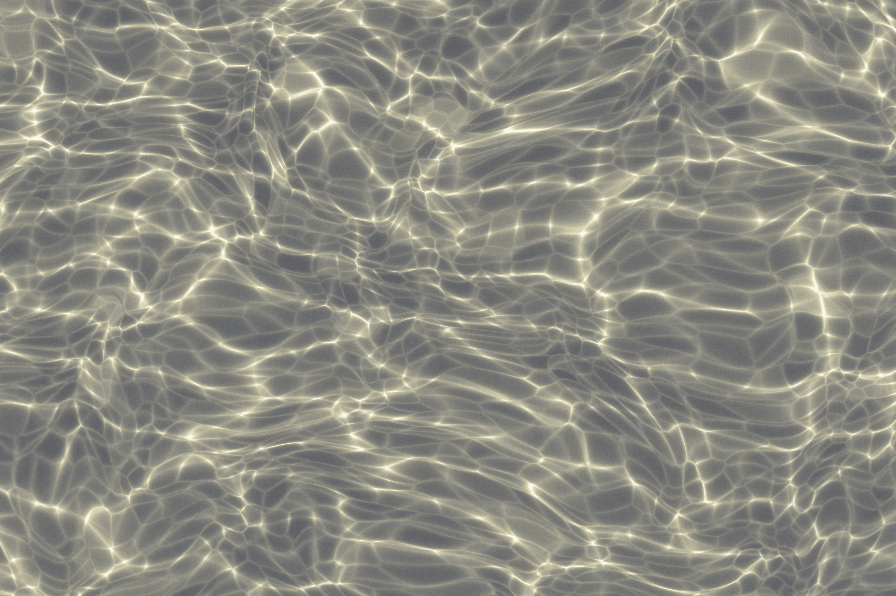
This texture is drawn by a Shadertoy shader. Its source:

```glsl
vec2 hash2(vec2 p) {
    vec2 q = vec2(dot(p, vec2(127.1, 311.7)), dot(p, vec2(269.5, 183.3)));
    return fract(sin(q) * 43758.5);
}

// Cellular noise: x = gap between the two nearest seeds, y = cell id
vec2 cells(vec2 p) {
    vec2 base = floor(p);
    float nearest = 9.0, second = 9.0, id = 0.0;
    for (int y = -1; y <= 1; y++)
    for (int x = -1; x <= 1; x++) {
        vec2 cell = base + vec2(x, y);
        vec2 seed = hash2(cell);
        float d = length(cell + 0.1 + 0.8 * seed - p);
        if (d < nearest) {
            second = nearest;
            nearest = d;
            id = fract(seed.x * 17.0 + seed.y * 31.0);
        } else {
            second = min(second, d);
        }
    }
    return vec2(second - nearest, id);
}

// Layered, turning sines that bend the surface like ripples
vec2 ripple(vec2 p, float freq, float phase) {
    for (int i = 0; i < 4; i++) {
        float a = phase + 1.9 * float(i);
        vec2 dir = vec2(cos(a), sin(a));
        vec2 along = vec2(dot(p, dir), dot(p, vec2(-dir.y, dir.x)));
        p += vec2(0.34, 0.22) / freq * sin(freq * along.yx + a * vec2(2.3, 3.7));
        freq *= 1.83;
    }
    return p;
}

void mainImage(out vec4 fragColor, in vec2 fragCoord) {
    vec2 uv = fragCoord / iResolution.y;
    vec2 swell = ripple(uv, 5.3, 0.6);
    vec2 chop = ripple(swell, 19.0, 2.1);

    // Three sizes of flattened light nets
    vec2 broadCell = cells(swell * vec2(4.6, 11.0) + vec2(0.0, 1.2 * uv.x));
    vec2 midCell = cells(chop * vec2(10.0, 20.0) + 7.3);
    vec2 fineCell = cells(chop * vec2(19.0, 35.0) + 31.7);
    float broad = exp(-9.0 * broadCell.x);
    float mid = exp(-6.0 * midCell.x);
    float fine = exp(-6.5 * fineCell.x);

    // Uneven focus, and a few cells filled with light
    float focus = 0.5 + 0.25 * (sin(dot(swell, vec2(7.0, 11.0))) + sin(dot(swell, vec2(-9.0, 16.0)) + 2.0));
    float pool = smoothstep(0.86, 1.0, midCell.y) * smoothstep(0.0, 0.18, midCell.x);
    float tint = smoothstep(0.0, 0.3, fineCell.x) * (fineCell.y - 0.5);

    float light = 0.47 * fine * (0.5 + 1.7 * broad)
                + 0.31 * mid
                + broad * mix(0.25, 0.7, focus)
                + 0.4 * pool + 0.13 * tint
                + 0.12 * (focus - 0.5);

    // Sandy grain
    light += 0.07 * (hash2(floor(uv * 340.0)).x - 0.5);

    vec3 shadow = vec3(0.40, 0.405, 0.415);
    vec3 sunlit = vec3(0.82, 0.80, 0.67);
    vec3 glare = vec3(0.98, 0.975, 0.91);
    vec3 color = mix(shadow, sunlit, clamp(light, -0.05, 1.0));
    color = mix(color, glare, clamp((light - 1.0) / 0.45, 0.0, 1.0));
    fragColor = vec4(color, 1.0);
}
```
